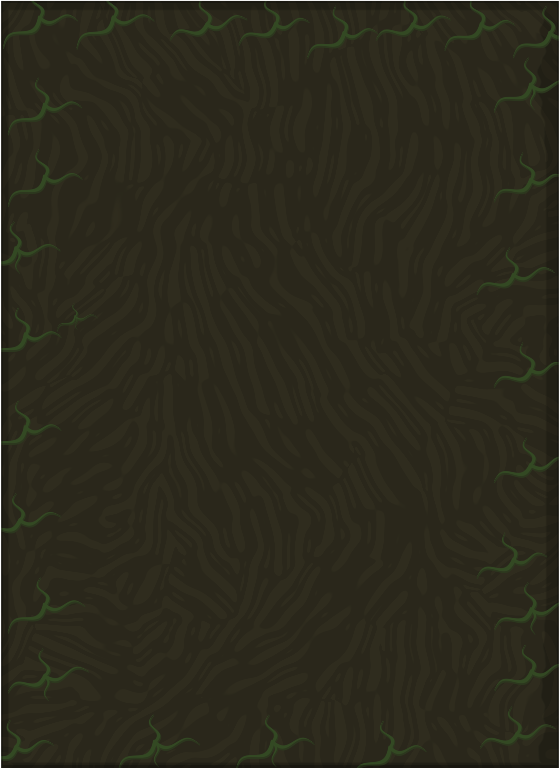
Write a WebGL 1 fragment shader that draws this background.

```glsl
precision highp float;
// Dark carved wood panel with a shaded frame, a pale rim and green vine sprigs along its edges.
uniform vec2 u_resolution;

const float ASPECT = 0.7305;
const float TAU = 6.2832;
const vec3 WOOD = vec3(0.163, 0.154, 0.106);
const vec3 GRAIN = vec3(0.184, 0.171, 0.116);
const vec3 VINE_SHADE = vec3(0.175, 0.220, 0.118);
const vec3 VINE_LIGHT = vec3(0.200, 0.290, 0.138);
const vec3 RIM = vec3(1.0);

float hash(vec2 p) {
  return fract(sin(dot(p, vec2(127.1, 311.7))) * 43758.5453);
}

float noise(vec2 p) {
  vec2 cell = floor(p);
  vec2 f = fract(p);
  f = f * f * (3.0 - 2.0 * f);
  float low = mix(hash(cell), hash(cell + vec2(1.0, 0.0)), f.x);
  float high = mix(hash(cell + vec2(0.0, 1.0)), hash(cell + 1.0), f.x);
  return mix(low, high, f.y);
}

// Coverage of a shape from its signed distance
float fill(float dist, float pixel) {
  return 1.0 - smoothstep(-0.6 * pixel, 0.6 * pixel, dist);
}

// Direction across the grain: level in the middle, turning more near the sides and foot
float grainAngle(vec2 p) {
  float side = abs(p.x / ASPECT - 0.5) * 2.0;
  float turn = mix(2.2, 5.0, clamp(side * side + 0.6 - 1.6 * p.y, 0.0, 1.0));
  return turn * (noise(p * 8.0 + 3.0) - 0.5);
}

// Worm-like strokes from overlapping wave patches, with flecks in the gaps
float grain(vec2 p) {
  vec2 wobble = vec2(noise(p * 24.0 + 5.0), noise(p * 24.0 + 19.0)) - 0.5;
  vec2 q = (p + 0.014 * wobble) * 22.0;
  vec2 cell = floor(q);
  float wave = 0.0;
  float total = 0.001;
  for (int j = -1; j <= 1; j++) {
    for (int i = -1; i <= 1; i++) {
      vec2 id = cell + vec2(float(i), float(j));
      vec2 center = id + vec2(hash(id), hash(id + 41.0));
      vec2 d = q - center;
      float angle = grainAngle(center / 22.0);
      float weight = pow(max(0.0, 1.0 - dot(d, d)), 2.0);
      float across = dot(d, vec2(cos(angle), sin(angle)));
      wave += weight * cos(TAU * (1.6 * across + hash(id + 73.0)));
      total += weight;
    }
  }
  wave /= total;
  float lines = smoothstep(0.22, 0.36, wave);
  float flecks = smoothstep(0.84, 0.92, -wave);
  return max(lines, flecks);
}

// Tapered S-shaped stem from root to tip
float stem(vec2 p, vec2 root, vec2 tip, float bend, float width) {
  vec2 span = tip - root;
  float len = length(span);
  vec2 dir = span / len;
  vec2 q = vec2(dot(p - root, dir), dot(p - root, vec2(-dir.y, dir.x)));
  float t = clamp(q.x / len, 0.0, 1.0);
  q.y -= bend * len * sin(TAU * t);
  return length(vec2(q.x - t * len, q.y)) - width * (1.0 - 0.8 * t);
}

// Forked sprig around its joint, varied by seed
float sprig(vec2 p, float seed) {
  float a = hash(vec2(seed, 1.0));
  float b = hash(vec2(seed, 2.0));
  vec2 joint = vec2(0.0);
  float d = stem(p, joint, vec2(-0.048, -0.016 - 0.024 * a), 0.12, 0.0040);
  d = min(d, stem(p, joint, vec2(-0.012 + 0.010 * b, 0.036), -0.15, 0.0034));
  d = min(d, stem(p, joint, vec2(0.042 + 0.016 * b, 0.009 - 0.012 * a), -0.11, 0.0034));
  if (b > 0.7) d = min(d, stem(p, joint, vec2(0.004, -0.030), 0.12, 0.0026));
  return d;
}

// Evenly stepped sprigs, every third one swayed outward
float row(vec2 p, vec2 start, vec2 stride, vec2 sway, float count, float seed) {
  float d = 1.0;
  for (int i = 0; i < 6; i++) {
    float n = float(i);
    if (n >= count) break;
    vec2 joint = start + stride * n + sway * cos(TAU / 3.0 * n - 1.05);
    d = min(d, sprig(p - joint, seed + n));
  }
  return d;
}

float vines(vec2 p) {
  vec2 sway = vec2(0.025, 0.0);
  float left = row(p, vec2(0.046, 0.863), vec2(0.0, -0.0935), sway, 3.0, 10.0);
  left = min(left, row(p, vec2(0.031, 0.564), vec2(0.0, -0.121), 0.2 * sway, 3.0, 20.0));
  left = min(left, row(p, vec2(0.046, 0.212), vec2(0.0, -0.0925), sway, 3.0, 30.0));
  left = min(left, 0.5 * sprig(2.0 * (p - vec2(0.098, 0.588)), 4.0));
  float right = row(p, vec2(0.685, 0.889), vec2(0.0, -0.1237), 0.6 * sway, 6.0, 40.0);
  right = min(right, row(p, vec2(0.687, 0.206), vec2(0.0, -0.081), 0.5 * sway, 3.0, 50.0));
  float top = row(p, vec2(0.052, 0.974), vec2(0.096, 0.0), 0.2 * sway.yx, 2.0, 60.0);
  top = min(top, row(p, vec2(0.270, 0.964), vec2(0.0895, 0.0), 0.3 * sway.yx, 6.0, 70.0));
  float foot = row(p, vec2(0.202, 0.031), vec2(0.1535, 0.0), 0.2 * sway.yx, 3.0, 80.0);
  return min(min(left, right), min(top, foot));
}

// Distance into the frame band, ragged at the right-hand corners
float frame(vec2 p) {
  float rag = smoothstep(0.28, 0.40, abs(p.y - 0.5)) * noise(vec2(p.y * 75.0, 4.0));
  float right = 0.018 + 0.012 * rag - (ASPECT - p.x);
  return max(max(0.011 - p.x, right), max(0.007 - p.y, p.y - 0.987));
}

void main() {
  vec2 p = gl_FragCoord.xy / u_resolution * vec2(ASPECT, 1.0);
  float pixel = 1.0 / u_resolution.y;
  vec3 color = mix(WOOD, GRAIN, grain(p));
  color *= mix(1.0, 0.79, fill(-frame(p), 2.0 * pixel));

  // Vines: a shaded underside below a lit upper edge
  color = mix(color, VINE_SHADE, 0.95 * fill(vines(p + vec2(-0.0006, 0.0018)), pixel));
  color = mix(color, VINE_LIGHT, 0.95 * fill(vines(p) + 0.0006, pixel));

  // Dark outline, and the pale rim outside it on the sides and top
  vec2 inset = min(p, vec2(ASPECT, 1.0) - p);
  color *= mix(1.0, 0.75, fill(min(inset.x, inset.y) - 0.004, pixel));
  float rim = min(inset.x - 0.0015, 1.0 - p.y - 0.0012);
  color = mix(color, RIM, fill(rim, pixel));
  gl_FragColor = vec4(color, 1.0);
}
```
